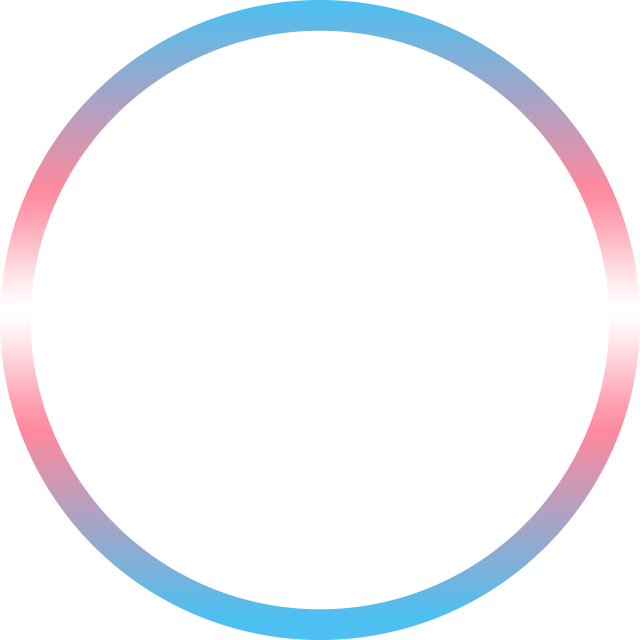
Write a WebGL 2 fragment shader that draws this background.

```glsl
#version 300 es
precision highp float;

uniform vec2 u_resolution;
out vec4 outColor;

const vec3 WHITE = vec3(1.0);
const vec3 PINK = vec3(0.992, 0.541, 0.620);
const vec3 BLUE = vec3(0.302, 0.749, 0.941);

// Signed distance to a ring of the given mid radius and half width
float ringDistance(vec2 p, float radius, float halfWidth) {
    return abs(length(p) - radius) - halfWidth;
}

// Mirrored vertical gradient: white at the axis, then pink, then blue
vec3 bandGradient(float height, float axis, float pinkAt, float blueAt) {
    float d = abs(height - axis);
    vec3 inner = mix(WHITE, PINK, smoothstep(0.0, 1.0, d / pinkAt) * 0.5 + 0.5 * clamp(d / pinkAt, 0.0, 1.0));
    return mix(inner, BLUE, clamp((d - pinkAt) / (blueAt - pinkAt), 0.0, 1.0));
}

// Antialiased coverage of a shape from its signed distance
float coverage(float dist, float pixel) {
    return clamp(0.5 - dist / pixel, 0.0, 1.0);
}

void main() {
    float side = min(u_resolution.x, u_resolution.y);
    vec2 p = (gl_FragCoord.xy - 0.5 * u_resolution) / side;

    // Ring touching the canvas edges
    float ring = coverage(ringDistance(p, 0.476, 0.024), 1.0 / side);
    vec3 ringColor = bandGradient(p.y, 0.015, 0.192, 0.478);

    outColor = vec4(mix(WHITE, ringColor, ring), 1.0);
}
```
